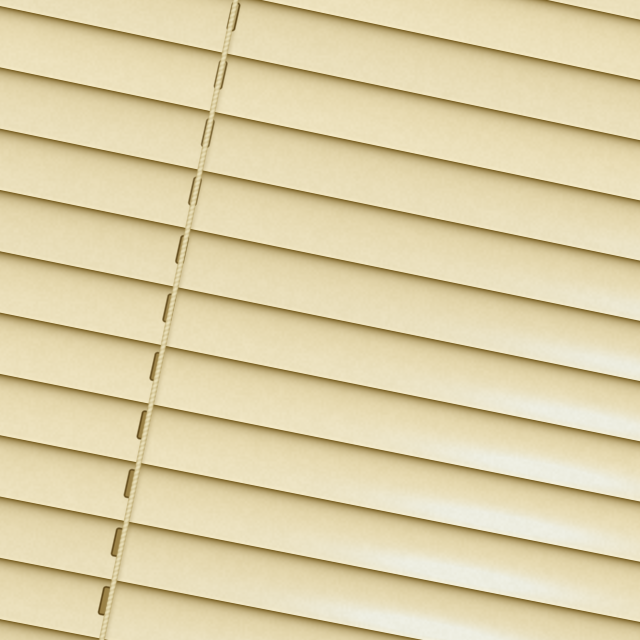
A WebGL 1 fragment shader for this texture:

```glsl
precision highp float;
// Cream window blind seen at a tilt: slightly fanning slats, each shaded by
// the slat above, with a glossy sheen at lower right. A twisted cord crosses
// the slats over a row of punched slots. Slats come from fract().

uniform vec2 u_resolution;

#define SLOPE 0.2096        // fall of the slats and lean of the cord
#define FIRST_SEAM 0.0104   // depth of seam zero at the left edge
#define PITCH_LEFT 0.0958   // slat spacing at the left edge
#define PITCH_RIGHT 0.0941  // slat spacing at the right edge
#define SHADOW_FADE 0.08    // shadow decay, as a share of a slat
#define CORD_TOP 0.3685     // cord position along the top edge
#define CORD_HALF 0.0042    // half width of the cord
#define SLOT_CENTER 0.36    // slot position within a slat
#define SLOT_HALF vec2(0.0068, 0.0235)
#define GRAIN 0.028

const vec3 SLAT_UPPER = vec3(0.900, 0.845, 0.675);
const vec3 SLAT_LOWER = vec3(0.922, 0.878, 0.735);
const vec3 SHADOW = vec3(0.49, 0.39, 0.15);
const vec3 SHEEN = vec3(0.93, 0.93, 0.88);
const vec3 SLOT_RIM = vec3(0.36, 0.27, 0.09);
const vec3 SLOT_FILL = vec3(0.61, 0.51, 0.28);
const vec3 CORD_LIGHT = vec3(0.91, 0.87, 0.72);
const vec3 CORD_DARK = vec3(0.72, 0.64, 0.41);

float hash(vec2 p) {
  p = fract(p * vec2(0.1031, 0.1137));
  p += dot(p, p.yx + 33.33);
  return fract((p.x + p.y) * p.x * 7.13);
}

float noise(vec2 p) {
  vec2 cell = floor(p), w = fract(p);
  w = w * w * (3.0 - 2.0 * w);
  return mix(mix(hash(cell), hash(cell + vec2(1.0, 0.0)), w.x),
             mix(hash(cell + vec2(0.0, 1.0)), hash(cell + 1.0), w.x), w.y);
}

float bell(float x, float width) {
  x /= width;
  return exp(-x * x);
}

float roundBox(vec2 p, vec2 halfSize, float radius) {
  vec2 q = abs(p) - halfSize + radius;
  return length(max(q, 0.0)) + min(max(q.x, q.y), 0.0) - radius;
}

// f runs from 0 under the upper seam to 1 at the slat's lower lip.
vec3 slatColor(vec2 p, float f, float row, float seamBlur) {
  vec3 color = mix(SLAT_UPPER, SLAT_LOWER, smoothstep(0.15, 0.9, f));
  color += 0.012 * (hash(vec2(row + 20.0, 7.0)) - 0.5);

  // Sheen drifts left and brightens toward the bottom.
  float across = p.x - (0.68 + 0.72 * (0.97 - p.y));
  float gloss = smoothstep(0.25, 0.8, p.y) * bell(across, 0.19) * bell(f - 0.78, 0.19);
  gloss += 0.35 * smoothstep(0.1, 0.6, p.y) * bell(across, 0.38) * bell(f - 0.85, 0.35);
  color = mix(color, SHEEN, min(gloss, 1.0));

  // Fine speckle and soft mottling.
  float grain = 0.65 * noise(p * 260.0) + 0.35 * noise(p * 75.0 + 9.0) - 0.5;
  color += GRAIN * grain * vec3(0.8, 0.9, 1.3);

  // Pale lip, then the shadow cast on the next slat.
  color += 0.02 * smoothstep(0.92, 0.97, f);
  float shade = max(exp(-f / SHADOW_FADE), smoothstep(1.0 - seamBlur, 1.0, f));
  return mix(color, SHADOW, shade);
}

void main() {
  float pixel = 1.0 / min(u_resolution.x, u_resolution.y);
  vec2 p = gl_FragCoord.xy / u_resolution;
  p.y = 1.0 - p.y;  // y now measures depth from the top

  // Slats
  float pitch = mix(PITCH_LEFT, PITCH_RIGHT, p.x);
  float slat = (p.y - FIRST_SEAM - SLOPE * p.x) / pitch;
  float row = floor(slat);
  float f = slat - row;
  vec3 color = slatColor(p, f, row, 1.3 * pixel / pitch);

  // Slots drift from right of the cord to its left on the way down
  float side = (p.x - CORD_TOP + SLOPE * p.y) * inversesqrt(1.0 + SLOPE * SLOPE);
  float drift = mix(0.002, -0.0085, p.y);
  vec2 slotPos = vec2(side - drift, (f - SLOT_CENTER) * pitch);
  float slot = roundBox(slotPos, SLOT_HALF, 0.005);
  float wear = hash(vec2(row + 31.0, 3.0));
  vec3 fill = mix(SLAT_UPPER, SLOT_FILL, smoothstep(0.0, 0.7, p.y + 0.25 * wear));
  float rim = 1.0 - smoothstep(0.0012, 0.0042, -slot);
  vec3 slotColor = mix(fill, SLOT_RIM, rim * (0.75 + 0.25 * wear));
  color = mix(color, slotColor, 1.0 - smoothstep(-pixel, pixel, slot));

  // Cord with a soft contact shadow and twisted strands
  color = mix(color, SHADOW, 0.22 * bell(side - 0.003, 0.0055));
  float along = p.y - SLOPE * p.x;
  float strand = 0.5 + 0.5 * sin(800.0 * along + 500.0 * side);
  float roundness = 1.0 - pow(min(abs(side) / CORD_HALF, 1.0), 2.0);
  vec3 cord = mix(CORD_DARK, CORD_LIGHT, clamp(0.15 + 0.75 * roundness + 0.3 * (strand - 0.5), 0.0, 1.0));
  color = mix(color, cord, 1.0 - smoothstep(-pixel, pixel, abs(side) - CORD_HALF));

  gl_FragColor = vec4(clamp(color, 0.0, 1.0), 1.0);
}
```
